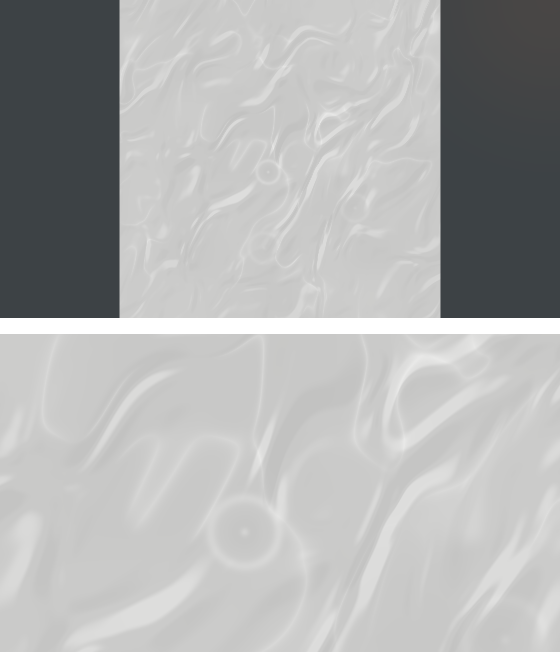
Top, the full canvas; bottom, a detail of the centre.
This texture is drawn by a Shadertoy shader. Its source:

```glsl
// A pale, glossy sheet of crinkled film between two dark slate side bands.
// A warped noise height field is lit by its slope; thin veins and a few
// round blisters are laid over it, strongest around the middle.

const float PANEL_HALF_WIDTH = 0.5046;   // in canvas heights
const vec3  FILM_COLOUR  = vec3(0.790, 0.790, 0.786);
const vec3  SLATE_COLOUR = vec3(0.240, 0.260, 0.272);
const vec3  WARM_COLOUR  = vec3(0.285, 0.275, 0.270);
const vec2  CELLS        = vec2(17.0, 10.5); // across and along the creases
const float CREASE_TILT  = 0.45;         // lean from vertical, radians
const float WARP_AMOUNT  = 0.85;
const float GLOSS        = 0.068;
const float SHADE        = 0.022;
const float VEIN         = 0.055;
const vec2  LIGHT        = vec2(-0.64, 0.77);

float hash(vec2 p) {
    return fract(sin(dot(p, vec2(127.1, 311.7))) * 43758.5453);
}

float noise(vec2 p) {
    vec2 cell = floor(p);
    vec2 f = fract(p);
    f = f * f * f * (f * (f * 6.0 - 15.0) + 10.0);
    float low  = mix(hash(cell), hash(cell + vec2(1, 0)), f.x);
    float high = mix(hash(cell + vec2(0, 1)), hash(cell + vec2(1, 1)), f.x);
    return mix(low, high, f.y);
}

// Creased coordinates: tilted, stretched and bent at two scales
vec2 creaseSpace(vec2 p) {
    p += 0.10 * (vec2(noise(p * 4.0 + 3.0), noise(p * 4.0 + 27.0)) - 0.5);
    float c = cos(CREASE_TILT), s = sin(CREASE_TILT);
    vec2 q = vec2(c * p.x - s * p.y, s * p.x + c * p.y) * CELLS;
    vec2 bend = vec2(noise(q * 0.8 + 11.0), noise(q * 0.8 + 43.0)) - 0.5;
    return q + 2.0 * WARP_AMOUNT * bend + 60.0;
}

float height(vec2 p) {
    vec2 q = creaseSpace(p);
    return noise(q) + 0.36 * noise(q * 2.1 + 7.0);
}

// Thin bright lines where a noise field crosses its middle value
float veins(vec2 p) {
    vec2 q = creaseSpace(p) * 0.9 + 19.0;
    float ridge = 1.0 - abs(2.0 * noise(q) - 1.0);
    float patches = smoothstep(0.40, 0.75, noise(p * 9.0 + 81.0));
    return pow(ridge, 9.0) * patches;
}

// Film tone with a round blister: smooth grey dome, pale rim, small glint
float blister(float tone, vec2 p, vec2 centre, float radius, float strength) {
    float d = length(p - centre) / radius;
    float dome = 0.772 + 0.018 * smoothstep(0.1, 0.9, d);
    float glint = 0.06 * exp(-d * d * 60.0);
    float rim = 0.05 * exp(-pow((d - 1.05) * 6.0, 2.0));
    float inside = 1.0 - smoothstep(0.8, 1.1, d);
    return mix(tone, dome + glint, inside * strength) + rim * strength;
}

float filmTone(vec2 p) {
    // Slope of the height field, per crease cell
    const float STEP = 0.004;
    float h = height(p);
    vec2 slope = vec2(height(p + vec2(STEP, 0)) - h,
                      height(p + vec2(0, STEP)) - h) / (STEP * 13.0);
    float lit = dot(slope, LIGHT);

    // Relief is livelier in the middle and soft toward the borders
    float relief = mix(0.62, 1.12, exp(-dot(p, p) * 7.0));
    float tone = FILM_COLOUR.g;
    tone += relief * GLOSS * smoothstep(0.35, 2.0, lit);
    tone -= relief * SHADE * smoothstep(0.2, 1.6, -lit);
    tone += relief * VEIN * veins(p);
    tone += 0.022 * (noise(p * 7.0 + 50.0) - 0.4);

    tone = blister(tone, p, vec2(-0.037, -0.041), 0.034, 0.9);
    tone = blister(tone, p, vec2(-0.050, -0.280), 0.045, 0.4);
    tone = blister(tone, p, vec2(0.236, -0.154), 0.040, 0.4);
    return min(tone, 0.91);
}

void mainImage(out vec4 fragColor, in vec2 fragCoord) {
    vec2 p = (fragCoord - 0.5 * iResolution.xy) / iResolution.y;
    float pixel = 1.0 / iResolution.y;

    // Dark bands, warming toward the upper right corner
    float warmth = 1.0 - smoothstep(0.0, 0.6, length(p - vec2(0.85, 0.5)));
    vec3 bands = mix(SLATE_COLOUR, WARM_COLOUR, warmth);

    vec3 film = FILM_COLOUR + (filmTone(p) - FILM_COLOUR.g);
    float panel = 1.0 - smoothstep(-pixel, pixel, abs(p.x) - PANEL_HALF_WIDTH);
    fragColor = vec4(mix(bands, film, panel), 1.0);
}
```
